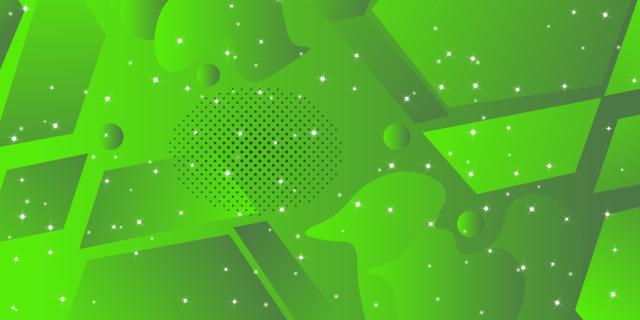
Write a WebGL 1 fragment shader that draws this background.

```glsl
precision highp float;
uniform vec2 u_resolution;

#define BRIGHT vec3(0.34, 0.92, 0.04)
#define DULL vec3(0.30, 0.47, 0.27)
#define DOT_COLOR vec3(0.10, 0.30, 0.08)
#define DOT_SPACING 2.8
#define DOT_RADIUS 0.52
#define STAR_CELL 13.0
#define STAR_CHANCE 0.62
#define SPECK_CELL 11.0
#define SPECK_CHANCE 0.4
#define CURVE_STEPS 5

// Canvas units: height 100, width 200
vec2 pos;
float pixel;
vec3 color;

// State of the outline being traced
vec2 anchor, corner;
float nearest, side;

float hash(vec2 p) {
  return fract(sin(dot(p, vec2(127.1, 311.7))) * 43758.5453);
}

vec3 tone(float t) { return mix(BRIGHT, DULL, clamp(t, 0.0, 1.0)); }

float coverage(float d) { return clamp(0.5 - d / pixel, 0.0, 1.0); }

// Straight-edged panels, shaded from corner a to corner c
float halfPlane(vec2 a, vec2 b) {
  vec2 e = normalize(b - a);
  return dot(pos - a, vec2(-e.y, e.x));
}

void panel(vec2 a, vec2 b, vec2 c, vec2 d, float from, float to) {
  float dist = max(max(halfPlane(a, b), halfPlane(b, c)),
                   max(halfPlane(c, d), halfPlane(d, a)));
  float t = clamp(dot(pos - a, c - a) / dot(c - a, c - a), 0.0, 1.0);
  color = mix(color, tone(mix(from, to, t)), coverage(dist));
}

// Smooth outlines: a quadratic spline rounding each control corner
void edge(vec2 a, vec2 b) {
  vec2 e = b - a, w = pos - a;
  vec2 gap = w - e * clamp(dot(w, e) / max(dot(e, e), 1e-6), 0.0, 1.0);
  nearest = min(nearest, dot(gap, gap));
  bool above = pos.y >= a.y, below = pos.y < b.y, left = e.x * w.y > e.y * w.x;
  if ((above && below && left) || !(above || below || left)) side = -side;
}

void begin(vec2 a, vec2 b) {
  anchor = 0.5 * (a + b);
  corner = b;
  nearest = 1e6;
  side = 1.0;
}

void bend(vec2 next) {
  vec2 start = anchor, end = 0.5 * (corner + next);
  for (int i = 1; i <= CURVE_STEPS; i++) {
    float t = float(i) / float(CURVE_STEPS);
    vec2 q = mix(mix(start, corner, t), mix(corner, end, t), t);
    edge(anchor, q);
    anchor = q;
  }
  corner = next;
}

void fillBlob(float x0, float x1, float dark) {
  float t = dark * (pos.x - x0) / (x1 - x0);
  color = mix(color, tone(t), coverage(side * sqrt(nearest)));
}

void ball(vec2 center, float radius) {
  vec2 q = (pos - center) / radius;
  color = mix(color, tone(0.5 + 0.5 * q.x), coverage((length(q) - 1.0) * radius));
}

void panels() {
  panel(vec2(-5, 109), vec2(-0.5, 109), vec2(7.8, 96.9), vec2(-5, 66), 0.3, 0.9);
  panel(vec2(16.4, 115), vec2(33.1, 89.1), vec2(22.9, 58.3), vec2(-2.6, 53.6), 0.0, 0.65);
  panel(vec2(-5.2, 23.4), vec2(2.1, 46.9), vec2(27.6, 52.1), vec2(19.8, 28.4), 0.3, 0.85);
  panel(vec2(32.6, 46.6), vec2(66.4, 53.1), vec2(80.7, 33.6), vec2(24.7, 22.1), 0.65, 0.0);
  panel(vec2(71.6, 26.8), vec2(92.5, -4), vec2(19.6, -4), vec2(27.3, 18.7), 0.9, 0.1);
  panel(vec2(72.9, 28.9), vec2(83.3, 31), vec2(109.8, -4), vec2(95, -4), 1.0, 0.45);
  panel(vec2(102.9, 93.2), vec2(114.6, 95.3), vec2(140.6, 64), vec2(129.7, 61.2), 0.55, 0.95);
  panel(vec2(116.1, 96.9), vec2(267, 298), vec2(188, 73.4), vec2(140.1, 66.5), 0.2, 0.85);
  panel(vec2(91.3, 103), vec2(117.3, 103.4), vec2(113.8, 95.3), vec2(103.4, 93.2), 0.3, 0.9);
  panel(vec2(132, 58.6), vec2(188, 69.5), vec2(179.7, 46.1), vec2(149, 39.3), 0.0, 0.4);
  panel(vec2(188.8, 70), vec2(200.3, 103), vec2(205, 103), vec2(205, 73.3), 0.4, 0.1);
  panel(vec2(193.2, 62.8), vec2(205, 65.2), vec2(205, 43.3), vec2(185.4, 39.6), 0.35, 0.7);
  panel(vec2(179.7, 3.1), vec2(189.3, 32.8), vec2(205, 36.6), vec2(205, -27), 0.0, 0.7);
}

void blobs() {
  // Upper blob
  begin(vec2(53.4, 104), vec2(47.4, 89.6));
  bend(vec2(49.5, 78.1)); bend(vec2(57.8, 77.1)); bend(vec2(68.2, 89)); bend(vec2(74.2, 88));
  bend(vec2(72.9, 77.9)); bend(vec2(79.4, 72.9)); bend(vec2(89.8, 79.7)); bend(vec2(99, 85.4));
  bend(vec2(90.6, 85.4)); bend(vec2(88.5, 96)); bend(vec2(86, 105));
  bend(vec2(53.4, 104)); bend(vec2(47.4, 89.6));
  fillBlob(50.0, 95.0, 0.85);
  // Large lower blob
  begin(vec2(92.4, 27.1), vec2(105.5, 32.3));
  bend(vec2(113.3, 42.7)); bend(vec2(127.6, 47.9)); bend(vec2(141.9, 41.4)); bend(vec2(134.1, 28.4));
  bend(vec2(141.9, 18.8)); bend(vec2(156.3, 23.2)); bend(vec2(158.9, 38.8)); bend(vec2(173.2, 40.1));
  bend(vec2(183.6, 27.1)); bend(vec2(181, 7.6)); bend(vec2(172, -10)); bend(vec2(117, -10));
  bend(vec2(111.5, 10.2)); bend(vec2(112, 24.5)); bend(vec2(102.9, 24.5));
  bend(vec2(92.4, 27.1)); bend(vec2(105.5, 32.3));
  fillBlob(95.0, 180.0, 0.9);
  // Inner lower blob
  begin(vec2(112, 14.8), vec2(125, 18.8));
  bend(vec2(130.2, 27.1)); bend(vec2(141.9, 29.7)); bend(vec2(143.2, 18)); bend(vec2(156.3, 24.5));
  bend(vec2(164.6, 15.4)); bend(vec2(163.5, 3.6)); bend(vec2(156.3, -10)); bend(vec2(125, -10));
  bend(vec2(123.7, 8.9)); bend(vec2(119.8, 14.1)); bend(vec2(112, 14.8)); bend(vec2(125, 18.8));
  fillBlob(112.0, 163.0, 0.9);
}

// Staggered dots shrinking towards the rim of an ellipse
void halftone() {
  float row = floor(pos.y / (0.5 * DOT_SPACING));
  float shift = 0.5 * DOT_SPACING * mod(row, 2.0);
  vec2 cell = vec2(floor((pos.x + shift) / DOT_SPACING) * DOT_SPACING - shift, row * 0.5 * DOT_SPACING);
  vec2 center = cell + DOT_SPACING * vec2(0.5, 0.25);
  float rim = length((center - vec2(80, 53)) / vec2(27, 20.3));
  float radius = DOT_RADIUS * (1.0 - 0.4 * rim);
  float dots = coverage(length(pos - center) - radius) * step(rim, 1.0);
  color = mix(color, DOT_COLOR, dots * (1.0 - 0.35 * rim));
}

// One randomly placed, turned and sized sparkle per chosen cell
float sparkles(float size, float chance, float rays, float seed) {
  vec2 id = floor(pos / size) + seed;
  vec2 spot = 0.2 + 0.6 * vec2(hash(id), hash(id + 17.3));
  float angle = 0.8 * hash(id + 5.1), c = cos(angle), s = sin(angle);
  vec2 q = mat2(c, s, -s, c) * (fract(pos / size) - spot) * size;
  q /= 0.7 + 0.5 * hash(id + 9.7);
  vec2 a = abs(q), b = abs(vec2(q.x + q.y, q.x - q.y)) * 0.707;
  float cross = exp(-5.0 * a.x - 1.1 * a.y) + exp(-5.0 * a.y - 1.1 * a.x);
  float diagonal = exp(-6.0 * b.x - 1.8 * b.y) + exp(-6.0 * b.y - 1.8 * b.x);
  float light = exp(-4.0 * dot(q, q)) + rays * (0.8 * cross + 0.5 * diagonal);
  return min(light, 1.0) * step(hash(id + 31.9), chance);
}

void main() {
  pos = gl_FragCoord.xy / u_resolution.y * 100.0;
  pixel = 100.0 / u_resolution.y;
  color = tone(0.95 * (pos.x - 12.0) / 170.0);
  panels();
  ball(vec2(46.5, 96.5), 9.0);
  blobs();
  ball(vec2(65.1, 76.6), 3.6);
  ball(vec2(34.4, 57.3), 4.2);
  ball(vec2(124, 57.3), 4.2);
  ball(vec2(147.1, 30), 4.2);
  halftone();
  color = mix(color, vec3(1), sparkles(STAR_CELL, STAR_CHANCE, 1.0, 3.0));
  color = mix(color, vec3(1), 0.8 * sparkles(SPECK_CELL, SPECK_CHANCE, 0.0, 41.0));
  gl_FragColor = vec4(color, 1.0);
}
```
